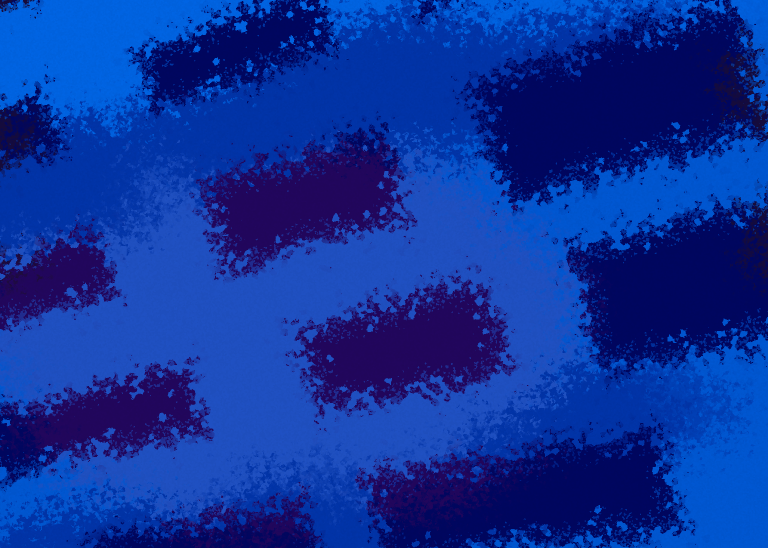
Give the GLSL for this background, as a Shadertoy shader.

```glsl
const vec3 AZURE = vec3(0.0, 0.335, 0.81);
const vec3 SKY = vec3(0.0, 0.385, 0.875);
const vec3 PERIWINKLE = vec3(0.12, 0.31, 0.75);
const vec3 COBALT = vec3(0.005, 0.20, 0.65);
const vec3 NAVY = vec3(0.0, 0.025, 0.37);
const vec3 PLUM = vec3(0.13, 0.025, 0.36);
const vec3 RUST = vec3(0.11, 0.05, 0.19);

vec2 hash2(vec2 p) {
    vec3 a = fract(p.xyx * vec3(0.1031, 0.1030, 0.0973));
    a += dot(a, a.yzx + 33.33);
    return fract((a.xx + a.yz) * a.zy);
}

// Layered sines, roughly -1 to 1
float waves(vec2 p) {
    return 0.5 * sin(p.x + 1.7 * sin(p.y * 0.8))
         + 0.3 * sin(p.y * 1.9 - p.x * 0.7 + 2.0)
         + 0.2 * sin(p.x * 3.1 + p.y * 2.3 + 4.0);
}

// Cellular noise: nearest site in xy, its random value in z
vec3 flake(vec2 p, float size) {
    vec2 cell = floor(p / size);
    vec3 nearest = vec3(0.0);
    float best = 1e5;
    for (int y = -1; y <= 1; y++)
    for (int x = -1; x <= 1; x++) {
        vec2 id = cell + vec2(x, y);
        vec2 site = (id + hash2(id + 57.0)) * size;
        float d = dot(p - site, p - site);
        if (d < best) {
            best = d;
            nearest = vec3(site, hash2(id + 211.0).x);
        }
    }
    return nearest;
}

vec2 tilt(vec2 p) {
    return vec2(0.956 * p.x + 0.292 * p.y, 0.956 * p.y - 0.292 * p.x);
}

float boxDistance(vec2 p, vec2 halfSize) {
    vec2 d = abs(p) - halfSize;
    return length(max(d, 0.0)) + min(max(d.x, d.y), 0.0);
}

// Signed distance to the staggered dark slabs
float slabDistance(vec2 p) {
    // Lower rows fan out towards the right
    vec2 f = tilt(p);
    f.y += 0.2 * (f.x - 0.24) * (0.45 - f.y);
    f += 0.01 * vec2(waves(p * 19.0), waves(p.yx * 23.0));
    float nearest = 1e5;
    for (float row = -2.0; row <= 2.0; row++)
    for (float col = 0.0; col <= 2.0; col++) {
        float stagger = -0.07 - 0.065 * row + 0.022 * row * row;
        float left = max(1.0 - col, 0.0);
        float right = max(col - 1.0, 0.0);
        float high = max(row, 0.0);
        float low = max(-1.0 - row, 0.0);
        vec2 center = vec2(0.24 + 0.55 * col + stagger, 0.445 + 0.275 * row);
        center.x += 0.05 * right - 0.03 * left * (1.0 - high);
        vec2 halfSize = vec2(0.18 + 0.08 * right + 0.02 * left, 0.08);
        halfSize.x += low * (0.09 * col * (2.0 - col) - 0.16 * right);
        halfSize.y += 0.022 * right - 0.022 * high * col - 0.012 * left;
        nearest = min(nearest, boxDistance(f - center, halfSize));
    }
    return nearest;
}

// 1 inside the violet-tinted middle of the canvas
float violetZone(vec2 p) {
    float r = length((p - vec2(0.50, 0.40)) / vec2(0.54, 0.36));
    return smoothstep(1.1, 0.9, r + 0.08 * waves(p * 11.0));
}

vec3 groundColor(vec2 p) {
    vec2 f = tilt(p);
    float violet = violetZone(p);
    vec3 open = mix(AZURE, SKY, smoothstep(0.6, 0.95, p.y - 0.25 * p.x + 0.15));
    float band = cos(9.24 * (f.y - 0.57)) - 2.0 * max(f.x - 1.05, 0.0);
    band += 0.25 * waves(p * 13.0) - 0.5 * violet;
    return mix(mix(open, PERIWINKLE, violet), COBALT, smoothstep(0.2, 0.5, band));
}

vec3 slabColor(vec2 p) {
    float rim = abs(p.x - 0.7) - 0.64 + 0.05 * waves(p * 17.0);
    float rust = smoothstep(-0.01, 0.05, rim) * smoothstep(0.48, 0.54, p.y);
    return mix(mix(NAVY, PLUM, violetZone(p)), RUST, 0.75 * rust);
}

// Random edge offset: mostly small, sometimes far
float scatter(float h, float reach) {
    float t = 2.0 * h - 1.0;
    return reach * t * (0.35 + 0.65 * t * t);
}

vec3 paint(vec2 p) {
    // Bright flakes over the slabs, fine dark specks left in the ground
    vec2 ragged = p + 0.002 * vec2(waves(p.yx * 520.0), waves(p * 470.0));
    vec3 coarse = flake(ragged, 0.0105);
    vec3 fine = flake(ragged, 0.0042);
    vec3 speck = flake(p, 0.0027);
    float coarseSide = slabDistance(coarse.xy);
    float fineSide = slabDistance(fine.xy);
    float stamped = step(0.0, coarseSide + scatter(coarse.z, 0.05));
    float dusted = step(0.0, fineSide + scatter(fine.z, 0.05) - 0.004);
    float sprayed = step(0.0, fineSide + scatter(speck.z, 0.06) - 0.008);
    float opacity = mix(0.5, 0.95, smoothstep(-0.01, 0.025, fineSide));
    float cover = max(stamped, opacity * max(dusted, sprayed));

    // Colour zones crumble into each other
    vec2 drift = 0.07 * (hash2(coarse.xy * 900.0) - 0.5)
               + 0.06 * (hash2(fine.xy * 1700.0) - 0.5);
    vec3 color = mix(slabColor(p + drift), groundColor(p + drift), cover);
    return color * (1.0 + 0.04 * (speck.z - 0.5));
}

void mainImage(out vec4 fragColor, in vec2 fragCoord) {
    // Four samples per pixel smooth the flake edges
    vec3 sum = vec3(0.0);
    for (int k = 0; k < 4; k++) {
        vec2 offset = vec2(k & 1, k >> 1) * 0.5 - 0.25;
        sum += paint((fragCoord + offset) / iResolution.y);
    }
    fragColor = vec4(sum * 0.25, 1.0);
}
```
